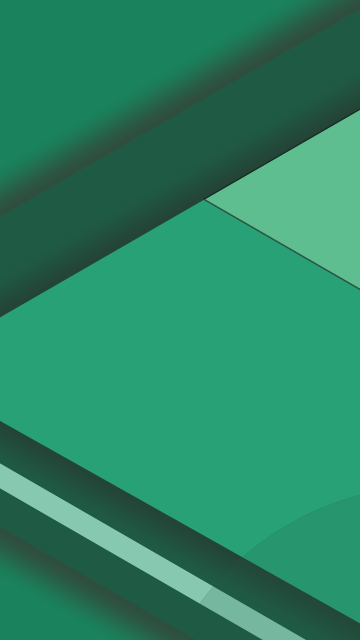
This background is drawn by a Shadertoy shader. Its source:

```glsl
// Draws layered green paper planes with slanted bands, soft shadows and a faint disc.
#define MAIN_GREEN  vec3(0.161, 0.631, 0.463)
#define DEEP_GREEN  vec3(0.100, 0.510, 0.362)
#define BAND_GREEN  vec3(0.122, 0.352, 0.266)
#define LIGHT_GREEN vec3(0.367, 0.745, 0.565)
#define PALE_GREEN  vec3(0.525, 0.790, 0.692)
#define SHADE       vec3(0.142, 0.255, 0.206)
#define WARM_SHADE  vec3(0.184, 0.306, 0.243)
#define SLOPE       0.577
#define SOFT_WIDTH  0.072
#define INNER_WIDTH 0.058
#define DISC        vec3(0.680, -0.216, 0.458)
#define DISC_TINT   0.16

// Signed distance above the line y = base + slope * x
float above(vec2 p, float base, float slope) {
    return (p.y - base - slope * p.x) * inversesqrt(1.0 + slope * slope);
}

// Antialiased coverage of the side where d is positive
float cover(float d) {
    float pixel = 1.0 / iResolution.y;
    return smoothstep(-0.6 * pixel, 0.6 * pixel, d);
}

// Thin line around d = 0
float stroke(float d, float halfWidth) {
    return cover(halfWidth - abs(d));
}

// Shadow strength: full at the edge, gone at the given width
float fade(float d, float width) {
    return 1.0 - smoothstep(0.0, width, d);
}

void mainImage(out vec4 fragColor, in vec2 fragCoord) {
    // Canvas height is one unit, x is centred on a 9:16 frame
    vec2 p = fragCoord / iResolution.y;
    p.x += 0.5 * (0.5625 - iResolution.x / iResolution.y);

    float bandTop     = above(p, 0.6615,  SLOPE);
    float planeTop    = above(p, 0.5040,  SLOPE);
    float planeBottom = above(p, 0.3424, -0.5625);
    float bandBottom  = above(p, 0.1770, -SLOPE);
    float wedgeBottom = above(p, 0.8724, -SLOPE);
    float stripe = min(above(p, 0.2370, -SLOPE), -above(p, 0.2760, -SLOPE));

    // Outer corners with the soft shadow cast by the bands
    float outside = max(bandTop, -bandBottom);
    vec3 color = mix(DEEP_GREEN, WARM_SHADE, fade(outside, SOFT_WIDTH));

    // Dark bands, shaded next to the central plane
    float fromPlane = max(planeTop, -planeBottom);
    vec3 band = mix(BAND_GREEN, SHADE, 0.85 * fade(fromPlane, INNER_WIDTH));
    color = mix(color, band, cover(-outside));
    color = mix(color, PALE_GREEN, cover(stripe));

    // Central plane and the lighter wedge with its dark rims
    vec3 plane = mix(MAIN_GREEN, LIGHT_GREEN, cover(wedgeBottom));
    plane = mix(plane, SHADE, 0.8 * stroke(wedgeBottom, 0.0012));
    color = mix(color, plane, cover(-fromPlane));
    float rim = stroke(planeTop - 0.0008, 0.0011) * cover(wedgeBottom);
    color = mix(color, 0.6 * SHADE, 0.8 * rim);

    // Translucent disc with a faint outline
    float disc = DISC.z - length(p - DISC.xy);
    color = mix(color, BAND_GREEN, DISC_TINT * cover(disc));
    color = mix(color, BAND_GREEN, 0.12 * stroke(disc, 0.001));

    fragColor = vec4(color, 1.0);
}
```
